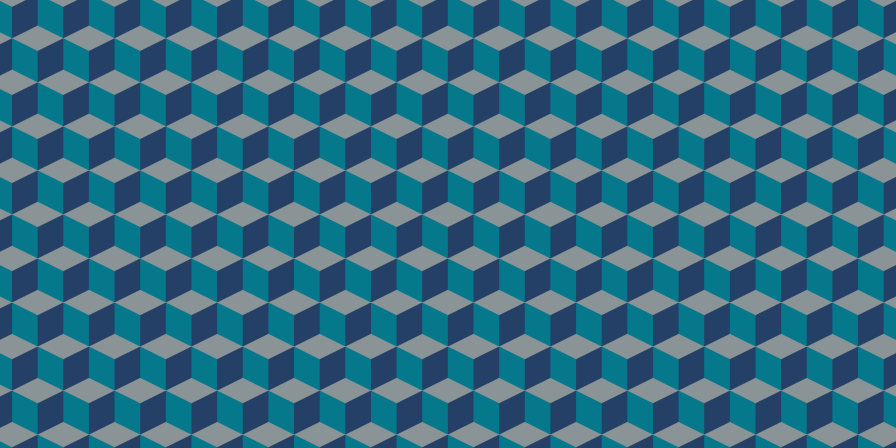
Reproduce this pattern procedurally as a Shadertoy shader.

```glsl
// Tumbling blocks: staggered rows of cubes with a grey top, teal left and navy right face.
// Each row is folded to one cell; a rhombus distance gives the top, and the
// signed distance to the vertical edges splits the two side faces.

const float CUBE_WIDTH = 0.11445;   // horizontal repeat, in canvas heights
const float ROW_PITCH  = 0.0983;    // vertical step between rows
const float TOP_HALF   = 0.0283;    // half height of the top face
const vec2  ANCHOR     = vec2(0.0841, 0.9146); // centre of one top face

const vec3 GREY = vec3(0.54, 0.58, 0.59);
const vec3 TEAL = vec3(0.02, 0.47, 0.55);
const vec3 NAVY = vec3(0.14, 0.25, 0.40);

// Position relative to the nearest top face, y pointing down
vec2 staggeredCell(vec2 p, vec2 pitch) {
    float row = floor(p.y / pitch.y + 0.5);
    float x = p.x / pitch.x + 0.5 * mod(row, 2.0);
    return vec2((fract(x + 0.5) - 0.5) * pitch.x, p.y - row * pitch.y);
}

// Signed distance to a rhombus with the given half extents
float rhombusDistance(vec2 p, vec2 halfSize) {
    vec2 q = abs(p) / halfSize;
    return (q.x + q.y - 1.0) * halfSize.x * halfSize.y / length(halfSize);
}

// Signed distance to the nearest vertical edge, positive on right faces
float rightFaceDistance(vec2 p, float width) {
    float edge = 0.25 * width - abs(abs(p.x) - 0.25 * width);
    return p.x * p.y < 0.0 ? -edge : edge;
}

// Antialiased coverage of the positive side
float coverage(float dist, float softness) {
    return smoothstep(-softness, softness, dist);
}

void mainImage(out vec4 fragColor, in vec2 fragCoord) {
    vec2 uv = fragCoord / iResolution.y;
    float softness = 0.7 / iResolution.y;

    vec2 down = vec2(uv.x - ANCHOR.x, ANCHOR.y - uv.y);
    vec2 cell = staggeredCell(down, vec2(CUBE_WIDTH, ROW_PITCH));

    // Side faces first, top face over them
    float right = coverage(rightFaceDistance(cell, CUBE_WIDTH), softness);
    float top = coverage(-rhombusDistance(cell, vec2(0.5 * CUBE_WIDTH, TOP_HALF)), softness);
    vec3 color = mix(mix(TEAL, NAVY, right), GREY, top);

    fragColor = vec4(color, 1.0);
}
```
